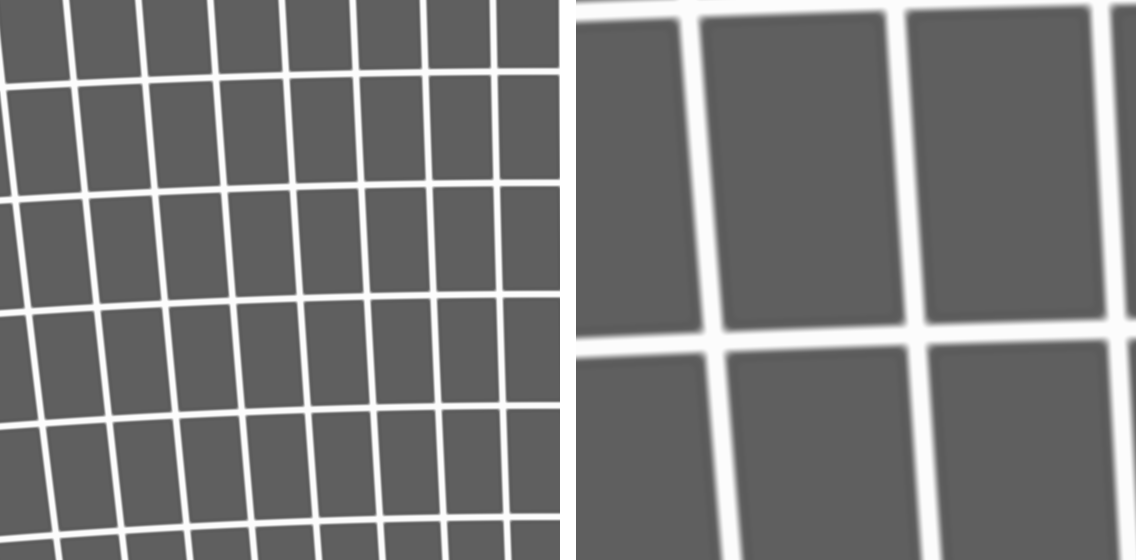
Left, the full canvas; right, a detail of the centre.
A Shadertoy shader for this pattern:

```glsl
// A gently warped grid of pale lines on grey: columns fan out toward the top,
// rows sag toward the left. Each pixel is mapped back to grid coordinates in
// closed form, then shaded by its distance to the nearest column and row line.

const vec3 CELL_COLOR = vec3(0.374);
const vec3 LINE_COLOR = vec3(0.99);

const float HALF_WIDTH = 0.0059;    // half the line thickness
const float SOFTNESS   = 0.0031;    // half the width of the blurred edge
const float FILLET     = 0.0050;    // rounding of the cell corners
const float RIM_DEPTH  = 0.018;     // faint darkening just inside each cell
const float RIM_OFFSET = 0.0110;
const float RIM_WIDTH  = 0.0022;

const vec3  COLUMN_PATH   = vec3(0.8802, 0.0169, 0.0104); // reference line, quadratic in depth
const float COLUMN_STEP   = 0.1243; // spacing at the top edge
const float COLUMN_TAPER  = 0.0130; // spacing lost by the bottom edge
const float COLUMN_SPREAD = 0.00046; // widening toward the left

const float ROW_START = 0.1276;     // depth of the first row at the right edge
const float ROW_STEP  = 0.1988;
const float ROW_SAG   = 0.0286;     // drop of the first row at the left edge
const float SAG_STEP  = 0.0030;     // extra drop for each later row

// Distance from a grid coordinate to its nearest integer line
float lineDistance(float coord, float spacing) {
    return abs(coord - round(coord)) * spacing;
}

// Solves x = path + spacing * k - spread * k^2 for the column coordinate k
float columnDistance(vec2 p) {
    float offset = p.x - dot(COLUMN_PATH, vec3(1.0, p.y, p.y * p.y));
    float spacing = COLUMN_STEP - COLUMN_TAPER * p.y;
    float localStep = sqrt(spacing * spacing - 4.0 * COLUMN_SPREAD * offset);
    return lineDistance(2.0 * offset / (spacing + localStep), localStep);
}

// Removes the parabolic sag, then measures along the row spacing
float rowDistance(vec2 p) {
    float bend = (1.0 - p.x) * (1.0 - p.x);
    float localStep = ROW_STEP + SAG_STEP * bend;
    return lineDistance((p.y - ROW_START - ROW_SAG * bend) / localStep, localStep);
}

float smoothMin(float a, float b, float radius) {
    float h = max(radius - abs(a - b), 0.0) / radius;
    return min(a, b) - 0.25 * h * h * radius;
}

void mainImage(out vec4 fragColor, in vec2 fragCoord) {
    // Canvas position, with depth measured down from the top
    vec2 p = fragCoord / iResolution.xy;
    p.y = 1.0 - p.y;

    float dist = smoothMin(columnDistance(p), rowDistance(p), FILLET);
    float edge = max(SOFTNESS, 0.75 / iResolution.y);
    float coverage = 1.0 - smoothstep(HALF_WIDTH - edge, HALF_WIDTH + edge, dist);

    // Faint dark rim around each cell
    float rim = (dist - RIM_OFFSET) / RIM_WIDTH;
    vec3 cell = CELL_COLOR - RIM_DEPTH * exp(-rim * rim);

    fragColor = vec4(mix(cell, LINE_COLOR, coverage), 1.0);
}
```
